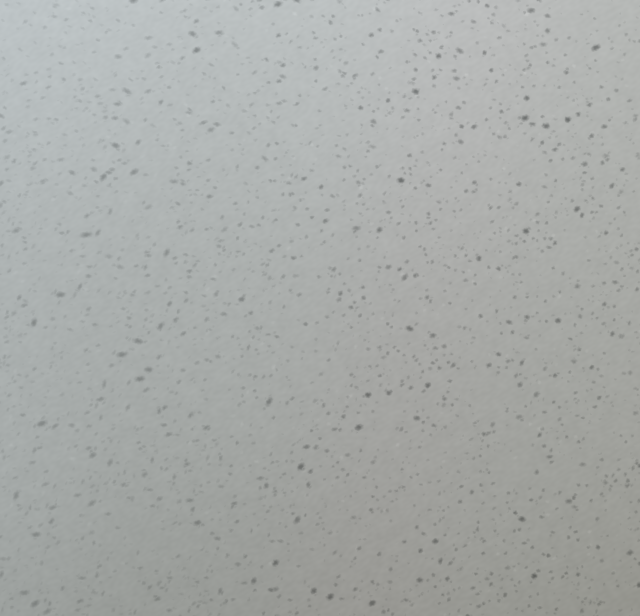
Write a Shadertoy shader that draws this texture.

```glsl
// Pale grey speckled stone slab under soft light falling from the upper left.

vec2 hash2(vec2 p) {
    vec3 q = fract(p.xyx * vec3(0.1031, 0.1030, 0.0973));
    q += dot(q, q.yzx + 33.33);
    return fract((q.xx + q.yz) * q.zy);
}

float gradientDot(vec2 cell, vec2 offset) {
    float a = 6.2832 * hash2(cell + 91.0).x;
    return dot(vec2(cos(a), sin(a)), offset);
}

float gradientNoise(vec2 p) {
    vec2 i = floor(p), f = p - i;
    vec2 u = f * f * f * (f * (f * 6.0 - 15.0) + 10.0);
    vec2 e = vec2(1.0, 0.0);
    return mix(mix(gradientDot(i, f), gradientDot(i + e, f - e), u.x),
               mix(gradientDot(i + e.yx, f - e.yx), gradientDot(i + 1.0, f - 1.0), u.x), u.y);
}

// Darkening from one jittered grid of slanted, soft-edged grains.
float specks(vec2 p, float cells, float share, float radius, float seed) {
    float shade = 0.0;
    for (int y = -1; y <= 1; y++)
    for (int x = -1; x <= 1; x++) {
        vec2 cell = floor(p * cells) + vec2(x, y);
        vec2 spot = hash2(cell + seed);
        vec2 kind = hash2(cell + seed + 37.0);
        vec2 form = hash2(cell + seed + 71.0);
        vec2 center = (cell + spot) / cells;
        float right = smoothstep(0.1, 0.75, center.x);

        // Grains gather in loose clusters.
        float cluster = 1.0 + 1.6 * gradientNoise(center * 11.0 + seed);
        if (kind.x > share * cluster) continue;

        // Grains are longer and fainter on the left, rounder and darker on the right.
        float angle = 0.65 - 0.8 * center.y * center.y + 1.6 * (form.x - 0.5);
        float stretch = mix(1.5, 1.05, right) + 0.6 * form.y * form.y;
        vec2 d = p - center;
        d = vec2(d.x * cos(angle) + d.y * sin(angle), d.y * cos(angle) - d.x * sin(angle));
        d.x /= stretch;
        float size = radius * mix(0.65, 1.2, kind.y);
        float depth = mix(0.25, 1.0, kind.y * kind.y) * mix(0.6, 1.0, right);
        shade = max(shade, depth * (1.0 - smoothstep(0.1, 1.4, length(d) / size)));
    }
    return shade;
}

void mainImage(out vec4 fragColor, in vec2 fragCoord) {
    vec2 uv = fragCoord / iResolution.xy;
    vec2 p = fragCoord / iResolution.y;

    // Broad light, cool on the left with a faint rosy diagonal band.
    float light = 1.12 * uv.y - 0.07 + 0.16 * (0.5 - uv.x) + 0.1 * gradientNoise(p * 2.3 + 5.0);
    light -= 0.16 * smoothstep(0.65, 1.0, uv.x) * uv.y;
    light += 0.12 * (1.0 - smoothstep(0.0, 0.25, uv.x)) * (1.0 - uv.y);
    vec3 color = mix(vec3(0.600, 0.609, 0.591), vec3(0.730, 0.750, 0.750), light);
    color += vec3(-0.012, 0.001, 0.012) * (0.5 - uv.x);
    float band = (uv.x - 0.56 - 0.18 * uv.y) / 0.16;
    color += vec3(0.007, -0.001, 0.001) * exp(-band * band);

    // Fine slanted grain and soft mottling.
    vec2 slant = vec2(p.x * 0.86 + p.y * 0.5, p.y * 0.86 - p.x * 0.5);
    color += 0.018 * gradientNoise(slant * vec2(85.0, 150.0));
    color += 0.012 * gradientNoise(slant * vec2(28.0, 42.0) + 17.0);

    // Ragged outlines for the grains.
    vec2 ragged = p + 0.0016 * vec2(gradientNoise(p * 240.0), gradientNoise(p * 240.0 + 57.0));

    // Dark grains from coarse to fine, then a few pale flecks.
    float dark = 0.38 * specks(ragged, 28.0, 0.24, 0.0042, 3.0);
    dark = max(dark, 0.27 * specks(ragged, 54.0, 0.29, 0.0032, 140.0));
    dark = max(dark, 0.19 * specks(ragged, 92.0, 0.29, 0.0025, 290.0));
    color *= 1.0 - dark * vec3(1.0, 0.98, 0.98);
    color += 0.04 * specks(ragged, 46.0, 0.14, 0.0027, 430.0);

    fragColor = vec4(color, 1.0);
}
```
